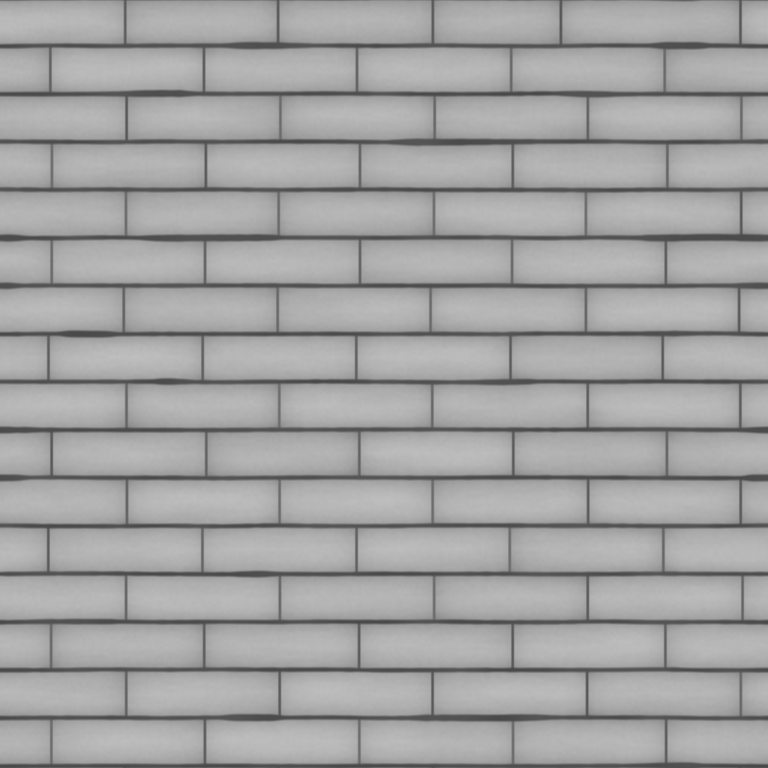
A Shadertoy shader for this texture:

```glsl
// Grey running-bond wall of long thin bricks, 5 across and 16 courses high.
// Each brick is a soft pillow of light from its edge distances; the dark
// joints wander, swell and fade with periodic noise, so the wall tiles.

float hash(vec2 p) {
    return fract(sin(dot(p, vec2(127.1, 311.7))) * 43758.5453);
}

// Value noise that wraps after the given number of cells
float noise(vec2 p, vec2 period) {
    vec2 i = floor(p), f = fract(p);
    f = f * f * (3.0 - 2.0 * f);
    vec2 a = mod(i, period), b = mod(i + 1.0, period);
    return mix(mix(hash(a), hash(vec2(b.x, a.y)), f.x),
               mix(hash(vec2(a.x, b.y)), hash(b), f.x), f.y);
}

// Position of an upright joint, in brick lengths; one brick is cut short
float uprightJoint(float col, float row) {
    vec2 cell = vec2(mod(col, 5.0), row);
    float cut = (cell == vec2(3.0, 15.0)) ? 0.17 : 0.0;
    return col + 0.014 * (hash(cell + 3.7) - 0.5) - cut;
}

// Distance to a bed joint, reduced where the joint is swollen by wear
float bedDistance(float y, float joint, float x) {
    float id = mod(joint, 16.0);
    float wander = noise(vec2(x * 14.0, id), vec2(14.0, 16.0)) - 0.5;
    float wear = noise(vec2(x * 9.0, id + 40.0), vec2(9.0, 99.0));
    float swell = 0.0017 * smoothstep(0.72, 0.95, wear);
    float rough = noise(vec2(x * 90.0, id + 60.0), vec2(90.0, 99.0)) - 0.5;
    return abs((y - joint) / 16.0 - 0.0012 * wander)
         - swell - 0.0005 * rough;
}

void mainImage(out vec4 fragColor, in vec2 fragCoord) {
    vec2 uv = fragCoord / iResolution.xy;
    float pixel = 1.0 / min(iResolution.x, iResolution.y);

    // Courses, with alternate offsets and a little drift
    float y = uv.y * 16.0 - 0.045;
    float course = floor(y), row = mod(course, 16.0);
    float offset = mix(0.33, 0.82, mod(row, 2.0));
    float x = uv.x * 5.0 - offset - 0.025 * (hash(vec2(row, 8.0)) - 0.5);

    // Brick under this point
    float col = floor(x);
    if (x < uprightJoint(col, row)) col -= 1.0;
    if (x > uprightJoint(col + 1.0, row)) col += 1.0;
    vec2 brick = vec2(mod(col, 5.0), row);

    // Distances to the joints, in canvas units
    float left = x - uprightJoint(col, row);
    float right = uprightJoint(col + 1.0, row) - x;
    float dx = min(left, right) / 5.0;
    float dy = min(bedDistance(y, course, uv.x), bedDistance(y, course + 1.0, uv.x));

    // Brick face: bright middle, shaded rim, faint streaks and grain
    float tone = 0.732 + 0.026 * (hash(brick + 17.0) - 0.5);
    tone -= 0.15 * exp(-max(dy, 0.0) / 0.013);
    tone -= (0.045 + 0.04 * hash(brick + 29.0)) * exp(-dx / 0.014);
    tone += 0.030 * (noise(uv * vec2(12.0, 48.0), vec2(12.0, 48.0)) - 0.5);
    tone += 0.012 * (noise(uv * vec2(40.0, 200.0), vec2(40.0, 200.0)) - 0.5);
    tone += 0.014 * (noise(uv * 256.0, vec2(256.0)) - 0.5);

    // Thin upright joints, then the wider and darker bed joints
    float side = left < right ? col : col + 1.0;
    float uprightTone = 0.34 + 0.09 * hash(vec2(mod(side, 5.0), row + 51.0));
    float bedTone = 0.285 + 0.05 * noise(uv * vec2(20.0, 16.0), vec2(20.0, 16.0));
    tone = mix(uprightTone, tone, smoothstep(0.0003, max(0.0031, pixel), dx));
    tone = mix(bedTone, tone, smoothstep(0.0006, 0.0040 + 0.6 * pixel, dy));

    fragColor = vec4(vec3(tone), 1.0);
}
```
